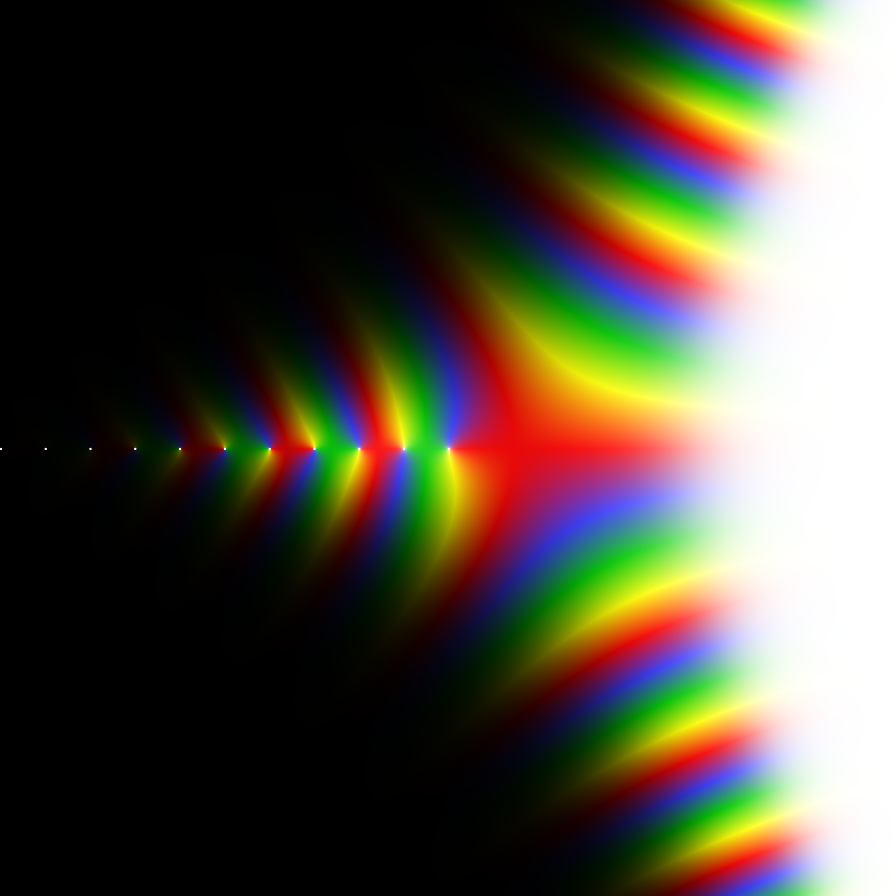
Write a WebGL 2 fragment shader that draws this background.

```glsl
#version 300 es
precision highp float;

uniform vec2 u_resolution;
out vec4 outColor;

const float TAU = 6.2831853;
const float PLANE_SPAN = 20.0;
const vec2 PLANE_CENTER = vec2(0.501, 0.499);
const int SHIFT_STEPS = 18;

const vec3 RED = vec3(1.0, 0.0, 0.0);
const vec3 YELLOW = vec3(1.0, 1.0, 0.0);
const vec3 GREEN = vec3(0.0, 0.8, 0.0);
const vec3 BLUE = vec3(0.22, 0.22, 1.0);

// Complex arithmetic
vec2 complexMul(vec2 a, vec2 b) {
    return vec2(a.x * b.x - a.y * b.y, a.x * b.y + a.y * b.x);
}

vec2 complexLog(vec2 z) {
    return vec2(0.5 * log(max(dot(z, z), 1e-12)), atan(z.y, z.x));
}

// Log of the gamma function: shift right, then Stirling's series
vec2 logGamma(vec2 z) {
    vec2 shiftSum = vec2(0.0);
    for (int i = 0; i < SHIFT_STEPS; i++) {
        shiftSum += complexLog(z);
        z.x += 1.0;
    }
    vec2 inverse = vec2(z.x, -z.y) / dot(z, z);
    vec2 stirling = complexMul(z - vec2(0.5, 0.0), complexLog(z)) - z;
    stirling += vec2(0.5 * log(TAU), 0.0) + inverse / 12.0;
    return stirling - shiftSum;
}

// Four-colour wheel running round the phase
vec3 phaseColor(float phase) {
    float t = 4.0 * fract(phase / TAU);
    vec3 color = mix(RED, YELLOW, clamp(t, 0.0, 1.0));
    color = mix(color, GREEN, clamp(t - 1.0, 0.0, 1.0));
    color = mix(color, BLUE, clamp(t - 2.0, 0.0, 1.0));
    return mix(color, RED, clamp(t - 3.0, 0.0, 1.0));
}

// Small magnitudes fade to black, large ones to white
vec3 shadeMagnitude(vec3 color, float logMagnitude) {
    float brightness = 1.0 - exp(-2.5 * exp(0.45 * logMagnitude));
    float whiteness = 1.0 / (1.0 + 22.0 * exp(-logMagnitude));
    return mix(color * brightness, vec3(1.0), whiteness);
}

// Bright dots at zero and the negative integers
float poleDots(vec2 z) {
    float nearestPole = min(floor(z.x + 0.5), 0.0);
    float distanceToPole = length(z - vec2(nearestPole, 0.0));
    return 1.0 - smoothstep(0.015, 0.036, distanceToPole);
}

void main() {
    vec2 uv = gl_FragCoord.xy / u_resolution;
    vec2 z = PLANE_SPAN * (uv - PLANE_CENTER);
    vec2 value = logGamma(z);
    vec3 color = shadeMagnitude(phaseColor(value.y), value.x);
    color = mix(color, vec3(1.0), poleDots(z));
    outColor = vec4(color, 1.0);
}
```
